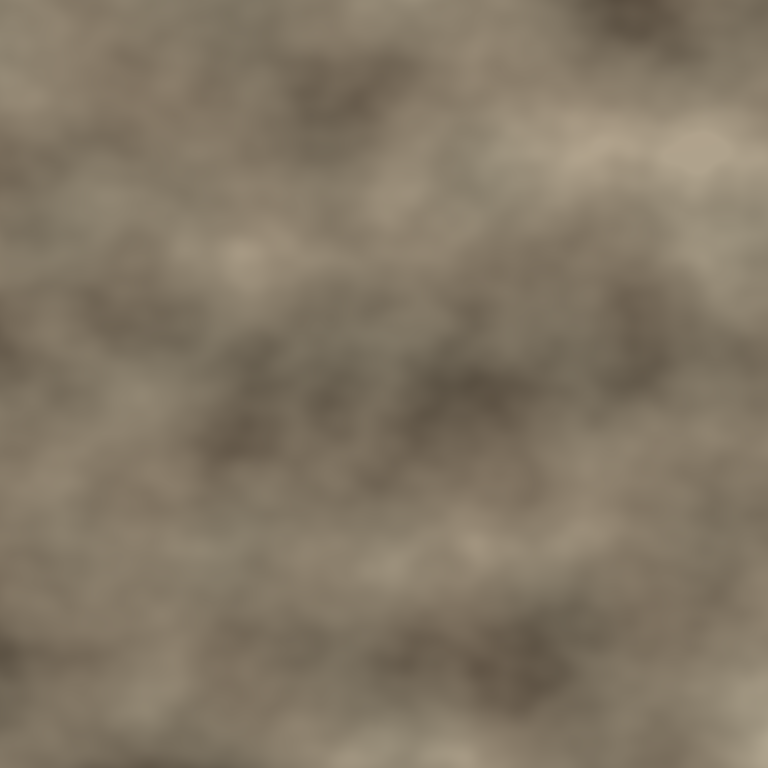
Write a Shadertoy shader that draws this texture.

```glsl
// Soft, blurred earth: broad brown-grey clouds with darker, slightly flattened
// patches. Gradient noise is summed over a few octaves, its peaks are deepened,
// and it is mapped to a three-tone ramp with a faint warm and cool drift.

const vec3 DARK_EARTH  = vec3(0.360, 0.318, 0.262);
const vec3 MID_EARTH   = vec3(0.518, 0.473, 0.401);
const vec3 LIGHT_EARTH = vec3(0.665, 0.615, 0.530);
const vec3 WARM_SHIFT  = vec3(0.012, -0.003, -0.005);

const vec2  PATCH_SCALE = vec2(3.1, 3.7);  // patches per canvas, flatter than wide
const int   OCTAVES     = 4;
const float ROUGHNESS   = 0.48;            // weight kept by each finer octave
const float CONTRAST    = 1.32;
const float PEAK_BOOST  = 0.6;             // calm middle tones, strong patches
const float MAX_TONE    = 1.15;
const float TINT_SCALE  = 6.0;
const vec2  SEED        = vec2(17.3, 41.7);

float hash(vec2 p) {
    return fract(sin(dot(p, vec2(127.1, 311.7))) * 43758.5453);
}

// Slope of a random unit gradient at a lattice point
float slope(vec2 cell, vec2 offset) {
    float angle = 6.28318 * hash(cell);
    return dot(vec2(cos(angle), sin(angle)), offset);
}

float gradientNoise(vec2 p) {
    vec2 i = floor(p);
    vec2 f = p - i;
    vec2 u = f * f * f * (f * (f * 6.0 - 15.0) + 10.0);
    vec2 e = vec2(1.0, 0.0);
    float low  = mix(slope(i, f), slope(i + e.xy, f - e.xy), u.x);
    float high = mix(slope(i + e.yx, f - e.yx), slope(i + e.xx, f - e.xx), u.x);
    return mix(low, high, u.y);
}

float clouds(vec2 p) {
    float sum = 0.0;
    float weight = 1.0;
    for (int k = 0; k < OCTAVES; k++) {
        sum += weight * gradientNoise(p);
        p = p * 2.03 + SEED;
        weight *= ROUGHNESS;
    }
    return sum;
}

void mainImage(out vec4 fragColor, in vec2 fragCoord) {
    vec2 uv = fragCoord / iResolution.y;

    // Light and dark patches
    float tone = CONTRAST * clouds(uv * PATCH_SCALE + SEED);
    tone *= 1.0 + PEAK_BOOST * abs(tone);
    vec3 extreme = tone < 0.0 ? DARK_EARTH : LIGHT_EARTH;
    vec3 color = mix(MID_EARTH, extreme, min(abs(tone), MAX_TONE));

    // Warm and cool drift
    color += WARM_SHIFT * gradientNoise(uv * TINT_SCALE - SEED);

    fragColor = vec4(color, 1.0);
}
```
